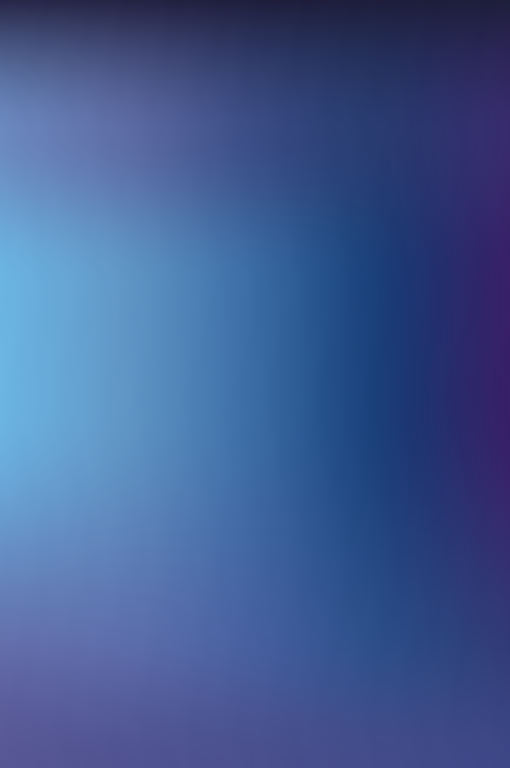
A WebGL 2 fragment shader for this background:

```glsl
#version 300 es
precision highp float;

uniform vec2 u_resolution;
out vec4 fragColor;

// Heights are fractions of the canvas, measured from the bottom
#define SHADE_START 0.83
#define GLOW_TOP 0.63
#define GLOW_BOTTOM 0.48
#define HAZE_HEIGHT 0.08
#define FLOOR_HEIGHT 0.18
#define SHADE_CURVE 1.5
#define GRAIN 0.003

const vec3 NIGHT_LEFT = vec3(0.15, 0.15, 0.28);
const vec3 NIGHT_RIGHT = vec3(0.115, 0.115, 0.23);
const vec3 FLOOR_LEFT = vec3(0.34, 0.34, 0.58);
const vec3 FLOOR_RIGHT = vec3(0.24, 0.28, 0.53);

// Smooth cubic ramp through five evenly spaced colours
vec3 ramp(float x, vec3 a, vec3 b, vec3 c, vec3 d, vec3 e) {
    vec3 stops[7] = vec3[7](2.0 * a - b, a, b, c, d, e, 2.0 * e - d);
    float position = clamp(x, 0.0, 1.0) * 4.0;
    int i = min(int(position), 3);
    float t = position - float(i);
    vec3 p0 = stops[i], p1 = stops[i + 1], p2 = stops[i + 2], p3 = stops[i + 3];
    vec3 cubic = 3.0 * (p1 - p2) + p3 - p0;
    vec3 square = 2.0 * p0 - 5.0 * p1 + 4.0 * p2 - p3;
    return p1 + 0.5 * t * (p2 - p0 + t * (square + t * cubic));
}

// Faint upright streaks from layered sines
float streaks(vec2 uv) {
    float sum = 0.0;
    float weight = 0.5;
    vec2 frequency = vec2(73.0, 17.0);
    for (int i = 0; i < 3; i++) {
        sum += weight * sin(uv.x * frequency.x + 2.0 * sin(uv.y * frequency.y));
        frequency *= 1.7;
        weight *= 0.6;
    }
    return sum;
}

void main() {
    vec2 uv = gl_FragCoord.xy / u_resolution;

    // Horizontal colour bands: cyan glow to violet edge
    vec3 glow = ramp(uv.x, vec3(0.42, 0.71, 0.89), vec3(0.37, 0.585, 0.775),
        vec3(0.23, 0.42, 0.64), vec3(0.105, 0.24, 0.47), vec3(0.22, 0.12, 0.40));
    vec3 upper = ramp(uv.x, vec3(0.42, 0.54, 0.75), vec3(0.36, 0.42, 0.64),
        vec3(0.23, 0.30, 0.52), vec3(0.16, 0.23, 0.44), vec3(0.22, 0.17, 0.43));
    vec3 haze = ramp(uv.x, vec3(0.385, 0.405, 0.65), vec3(0.36, 0.41, 0.66),
        vec3(0.28, 0.37, 0.62), vec3(0.18, 0.31, 0.54), vec3(0.19, 0.24, 0.47));

    // Vertical blend from the central glow outwards
    vec3 color = mix(glow, upper, smoothstep(GLOW_TOP, SHADE_START, uv.y));
    color = mix(color, haze, 1.0 - smoothstep(HAZE_HEIGHT, GLOW_BOTTOM, uv.y));

    // Violet floor
    vec3 ground = mix(FLOOR_LEFT, FLOOR_RIGHT, uv.x);
    color = mix(color, ground, 1.0 - smoothstep(0.0, FLOOR_HEIGHT, uv.y));

    // Dark shade along the top
    float shade = clamp((uv.y - SHADE_START) / (1.0 - SHADE_START), 0.0, 1.0);
    vec3 night = mix(NIGHT_LEFT, NIGHT_RIGHT, smoothstep(0.0, 0.6, uv.x));
    color = mix(color, night, pow(shade, SHADE_CURVE));

    color += GRAIN * streaks(uv);
    fragColor = vec4(clamp(color, 0.0, 1.0), 1.0);
}
```
